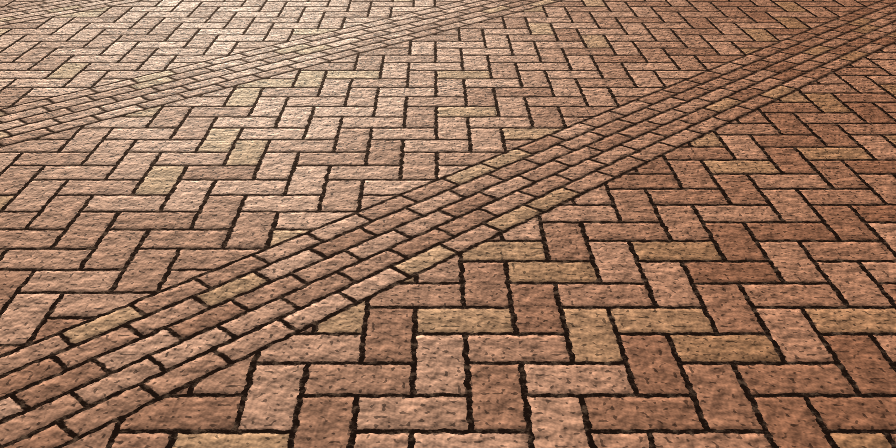
This texture is drawn by a WebGL 1 fragment shader. Its source:

```glsl
precision highp float;
uniform vec2 u_resolution;

const float HORIZON = 1.529;
const float BAND_CENTER = 6.19;
const float BAND_HALF = 1.66;
const float BAND_PERIOD = 14.1;
const float GAP = 0.055;

float hash(vec2 p) {
  return fract(sin(dot(p, vec2(127.1, 311.7))) * 43758.5);
}

vec2 gradient(vec2 cell) {
  float angle = 6.2832 * hash(cell);
  return vec2(cos(angle), sin(angle));
}

float gradientNoise(vec2 p) {
  vec2 c = floor(p), f = p - c;
  vec2 s = f * f * f * (f * (f * 6.0 - 15.0) + 10.0);
  vec2 e = vec2(1.0, 0.0);
  float low = mix(dot(gradient(c), f), dot(gradient(c + e), f - e), s.x);
  float high = mix(dot(gradient(c + e.yx), f - e.yx), dot(gradient(c + 1.0), f - 1.0), s.x);
  return mix(low, high, s.y);
}

float fbm(vec2 p) {
  float sum = 0.0, amplitude = 0.6;
  for (int i = 0; i < 4; i++) {
    sum += amplitude * gradientNoise(p);
    p = p * 2.03 + 17.3;
    amplitude *= 0.65;
  }
  return sum;
}

vec2 turn45(vec2 p) {
  return vec2(p.x + p.y, p.y - p.x) * 0.7071;
}

// Both layouts return the offset from the brick centre (xy) and half size (zw).
vec4 herringbone(vec2 g, out vec2 id) {
  vec2 c = floor(g), f = g - c;
  float k = mod(c.x + c.y + 2.0, 4.0);
  if (k < 2.0) {
    id = c - vec2(k, 0.0);
    return vec4(k + f.x - 1.0, f.y - 0.5, 1.0, 0.5);
  }
  id = c - vec2(0.0, k - 2.0);
  return vec4(f.x - 0.5, k + f.y - 3.0, 0.5, 1.0);
}

vec4 runningBond(vec2 r, vec2 size, out vec2 id) {
  float row = floor(r.y / size.y);
  float x = r.x / size.x + 0.5 * mod(row, 2.0) + 0.3 * hash(vec2(row, 4.0));
  id = vec2(floor(x), row + 71.0);
  return vec4((fract(x) - 0.5) * size.x, r.y - (row + 0.5) * size.y, 0.5 * size);
}

float coverage(vec4 brick, vec2 px) {
  vec2 inside = smoothstep(GAP - px, GAP + px, brick.zw - abs(brick.xy));
  return inside.x * inside.y;
}

float bevel(vec4 brick, vec2 light) {
  vec2 slope = 1.0 - smoothstep(0.05, 0.22, brick.zw - abs(brick.xy));
  return dot(slope * sign(brick.xy), light);
}

vec3 brickColor(vec2 id) {
  vec3 clay = mix(vec3(0.55, 0.395, 0.305), vec3(0.69, 0.53, 0.43), hash(id));
  float ochre = step(0.9, hash(id + 31.7));
  return mix(clay, vec3(0.64, 0.51, 0.37), 0.6 * ochre);
}

void main() {
  vec2 p = gl_FragCoord.xy / u_resolution.y;

  // Ground plane measured in brick widths
  float depth = HORIZON - p.y;
  vec2 ground = vec2(11.3 * (p.x - 0.964) / depth - 0.66, 26.2 / depth - 17.56);
  vec2 px = vec2(11.3 / depth, 26.2 / (depth * depth)) / u_resolution.y;
  float detail = 1.0 - smoothstep(0.08, 0.4, px.y);
  vec2 chips = vec2(fbm(ground * 3.3), fbm(ground * 3.3 + 40.0));
  vec2 g = ground + 0.075 * detail * chips;

  // Diagonal bands crossing the herringbone field
  vec2 r = turn45(g);
  float bandPhase = (r.y - BAND_CENTER) / BAND_PERIOD + 0.5;
  float across = (fract(bandPhase) - 0.5) * BAND_PERIOD;
  float border = abs(across) - BAND_HALF;
  vec2 light = vec2(-0.35, 0.94);
  vec2 id;
  vec4 brick;
  float cover, edgeLight;
  float soft = length(px) * 0.55;
  if (border < 0.0) {
    vec2 size = vec2(1.55, 0.4 * BAND_HALF);
    brick = runningBond(vec2(r.x, across + BAND_HALF), size, id);
    id += floor(bandPhase) * 13.0;
    cover = coverage(brick, vec2(soft));
    edgeLight = bevel(brick, turn45(light));
  } else {
    // The far field is laid with its own offset
    vec2 shift = vec2(0.48, 0.6) * step(BAND_CENTER, r.y);
    brick = herringbone(g - shift, id);
    cover = coverage(brick, px * 0.7) * smoothstep(GAP - soft, GAP + soft, border);
    edgeLight = bevel(brick, light);
  }

  // Worn clay surface with raking light and dark pits
  float rough = fbm(ground * 2.6);
  float relief = rough - fbm(ground * 2.6 + light * 0.2);
  float pits = smoothstep(0.25, 0.45, gradientNoise(ground * 9.0)) * detail;
  vec2 fromGlow = (p - vec2(0.52, 1.06)) / vec2(0.74, 0.5);
  float glow = exp(-dot(fromGlow, fromGlow));
  vec3 color = brickColor(id + 3.0);
  color *= 1.0 + 0.4 * rough + 0.55 * relief * detail;
  color *= 1.0 + 0.22 * edgeLight * mix(0.5, 1.0, detail);
  color *= 1.0 - 0.4 * pits;
  color *= mix(vec3(1.05), vec3(0.96, 0.89, 0.84), smoothstep(0.7, 1.9, p.x));
  color += glow * vec3(0.23, 0.29, 0.30) * (1.0 + 0.9 * relief + 0.3 * edgeLight);

  // Shadowed joints, paler with sand and distance
  vec3 joint = mix(vec3(0.11, 0.07, 0.05), vec3(0.36, 0.28, 0.22),
                   smoothstep(-0.1, 0.5, fbm(ground * 4.0)));
  joint = mix(joint, vec3(0.48, 0.40, 0.33), 0.5 * glow + 0.2 * (1.0 - detail));
  color = mix(joint, color, cover);
  gl_FragColor = vec4(clamp(color, 0.0, 1.0), 1.0);
}
```
